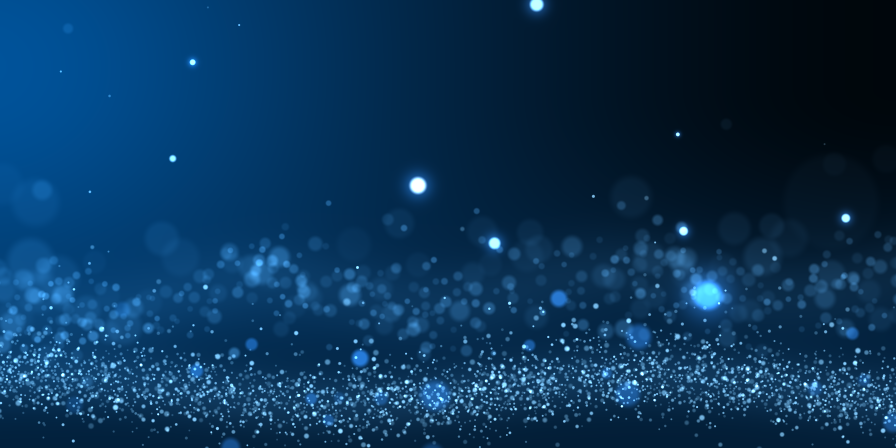
This background is drawn by a Shadertoy shader. Its source:

```glsl
const vec3 NAVY = vec3(0.012, 0.155, 0.285);
const vec3 NIGHT = vec3(0.0, 0.025, 0.045);
const vec3 AZURE = vec3(-0.012, 0.17, 0.32);
const vec3 MIST = vec3(0.25, 0.41, 0.54);
const vec3 BLUE = vec3(0.18, 0.43, 0.75);
const vec3 ICE = vec3(0.66, 0.87, 0.98);

// A wavy horizontal band; spread is its half height
struct Band {
    float base, slope, swell, frequency, crest, spread;
};

vec3 hash3(vec2 cell, float seed) {
    vec3 q = fract((cell.xyx + seed * 17.3) * vec3(0.1031, 0.1030, 0.0973));
    q += dot(q, q.yxz + 33.33);
    return fract((q.xxy + q.yzz) * q.zyx);
}

float valueNoise(vec2 p, float seed) {
    vec2 i = floor(p), f = fract(p);
    f = f * f * (3.0 - 2.0 * f);
    float low = mix(hash3(i, seed).x, hash3(i + vec2(1, 0), seed).x, f.x);
    float high = mix(hash3(i + vec2(0, 1), seed).x, hash3(i + 1.0, seed).x, f.x);
    return mix(low, high, f.y);
}

float bandDensity(vec2 p, Band b) {
    float middle = b.base + b.slope * p.x + b.swell * cos(b.frequency * (p.x - b.crest));
    float offset = (p.y - middle) / b.spread;
    return exp(-offset * offset);
}

float disc(float dist, float radius, float blur) {
    float edge = max(blur * radius, 0.75 / iResolution.y);
    return 1.0 - smoothstep(radius - edge, radius + edge, dist);
}

// Random discs, one per grid cell, kept where the band is dense
float scatter(vec2 p, Band band, float size, vec2 radii, float blur,
              float amount, float clumping, float seed) {
    vec2 home = floor(p / size);
    float light = 0.0;
    for (int y = -1; y <= 1; y++)
    for (int x = -1; x <= 1; x++) {
        vec2 cell = home + vec2(x, y);
        vec3 place = hash3(cell, seed);
        vec3 trait = hash3(cell, seed + 5.0);
        vec2 centre = (cell + place.xy) * size;
        float clump = smoothstep(0.15, 0.75, valueNoise(centre * 7.0, seed));
        float density = amount * bandDensity(centre, band) * mix(1.0, clump, clumping);
        float radius = mix(radii.x, radii.y, place.z * place.z);
        float shine = mix(0.25, 1.0, trait.y * trait.y);
        light += step(trait.x, density) * shine * disc(length(p - centre), radius, blur);
    }
    return light;
}

// A focal light: crisp core inside a soft halo
vec3 focalLight(vec2 p, vec2 centre, float radius, vec3 halo, vec3 core) {
    float d = length(p - centre);
    float falloff = d / (radius * 1.7);
    return core * disc(d, radius, 0.35) + halo * 0.6 * exp(-falloff * falloff);
}

vec3 backdrop(vec2 p) {
    float shade = smoothstep(0.5, 2.0, p.x) * smoothstep(0.05, 0.8, p.y);
    vec3 color = mix(NAVY, NIGHT, shade);
    vec2 q = (p - vec2(-0.05, 0.85)) * vec2(1.45, 1.8);
    color += AZURE * exp(-dot(q, q));
    return color * mix(0.75, 1.0, smoothstep(0.0, 0.3, p.y));
}

void mainImage(out vec4 fragColor, in vec2 fragCoord) {
    vec2 p = fragCoord / iResolution.y;
    Band dust = Band(0.13, 0.0, 0.03, 4.5, 1.45, 0.065);
    Band strays = Band(0.15, 0.01, 0.04, 4.5, 1.45, 0.12);
    Band bokeh = Band(0.325, 0.03, 0.03, 7.76, 0.57, 0.085);
    Band haze = Band(0.40, 0.02, 0.045, 5.5, 1.08, 0.11);
    Band orbs = Band(0.14, 0.0, 0.03, 4.5, 1.45, 0.13);
    Band sparks = Band(0.42, 0.04, 0.0, 0.0, 0.0, 0.16);

    // Sky and the mist along the bands
    vec3 color = backdrop(p);
    color += MIST * 0.13 * bandDensity(p, bokeh);
    color += MIST * 0.20 * bandDensity(p, dust);

    // Defocused discs, far to near
    color += MIST * 0.20 * scatter(p, haze, 0.075, vec2(0.025, 0.055), 0.25, 0.8, 0.6, 1.0);
    color += MIST * 0.42 * scatter(p, bokeh, 0.038, vec2(0.012, 0.026), 0.35, 0.95, 0.6, 2.0);
    color += MIST * 0.55 * scatter(p, bokeh, 0.024, vec2(0.006, 0.013), 0.4, 0.7, 0.7, 3.0);
    color += BLUE * 0.75 * scatter(p, orbs, 0.10, vec2(0.012, 0.035), 0.35, 0.4, 0.0, 4.0);
    color += MIST * 0.05 * disc(length(p - vec2(1.855, 0.55)), 0.105, 0.12);

    // Glittering dust
    color += ICE * 0.75 * scatter(p, dust, 0.010, vec2(0.0018, 0.0042), 0.6, 0.9, 0.3, 6.0);
    color += ICE * 0.75 * scatter(p, dust, 0.013, vec2(0.002, 0.005), 0.6, 0.8, 0.3, 7.0);
    color += ICE * 0.85 * scatter(p, strays, 0.019, vec2(0.002, 0.006), 0.5, 0.5, 0.2, 8.0);
    color += ICE * scatter(p, sparks, 0.10, vec2(0.003, 0.008), 0.5, 0.16, 0.0, 9.0);

    // Focal lights
    color += focalLight(p, vec2(0.933, 0.586), 0.017, BLUE, vec3(0.95));
    color += focalLight(p, vec2(1.198, 0.990), 0.014, BLUE, ICE);
    color += focalLight(p, vec2(1.104, 0.457), 0.012, BLUE, ICE);
    color += focalLight(p, vec2(1.526, 0.484), 0.009, BLUE, ICE);
    color += focalLight(p, vec2(1.888, 0.513), 0.009, BLUE, ICE);
    color += focalLight(p, vec2(0.430, 0.861), 0.006, BLUE, ICE);
    color += focalLight(p, vec2(1.513, 0.700), 0.004, BLUE, ICE);
    color += focalLight(p, vec2(1.580, 0.341), 0.030, BLUE, BLUE);

    fragColor = vec4(clamp(color, 0.0, 1.0), 1.0);
}
```
